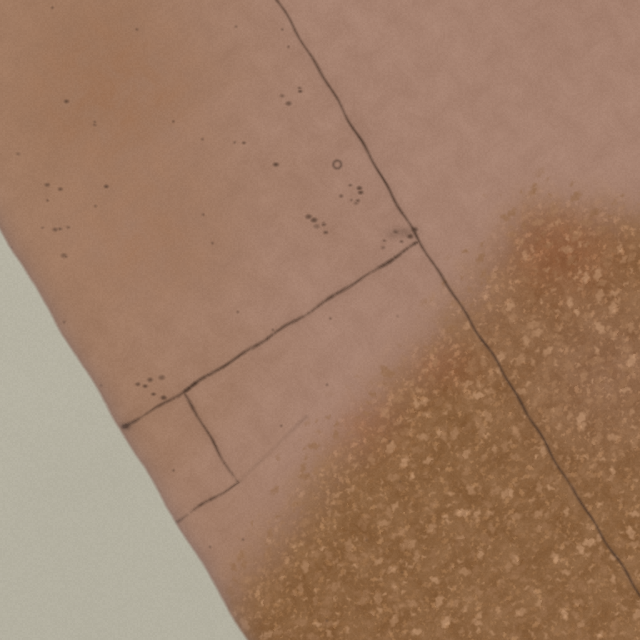
Reproduce this texture procedurally as a Shadertoy shader.

```glsl
// A worn floor tile with scored joints, a pale wall at the lower left and
// a rusty patch of exposed chips at the lower right. Joints are segment
// distances, chips are stretched cellular noise, stains are layered sines.

#define CHIP_SCALE 58.0
#define CHIP_GAIN 0.60
#define JOINT_WIDTH 0.0018
#define JOINT_DARK 0.60
#define SPECK_SIZE 0.0042
#define STAIN_GAIN 0.016
#define GRAIN_GAIN 0.020
#define WALL_COLOR vec3(0.708, 0.692, 0.630)
#define PINK_COLOR vec3(0.645, 0.505, 0.435)
#define TAN_COLOR vec3(0.625, 0.480, 0.385)
#define OCHRE_COLOR vec3(0.555, 0.395, 0.250)
#define RUST_COLOR vec3(0.565, 0.365, 0.235)

float hash(vec2 p) {
    vec3 q = fract(p.xyx * 0.1031);
    q += dot(q, q.yzx + 33.33);
    return fract((q.x + q.y) * q.z);
}

vec2 hash2(vec2 p) { return vec2(hash(p), hash(p + 71.7)); }

// Warped sine octaves, roughly in -1..1
float mottle(vec2 p) {
    float sum = 0.0, amp = 0.5;
    for (int i = 0; i < 5; i++) {
        p += 0.6 * sin(p.yx * 1.3 + float(i) * 2.1);
        sum += amp * sin(p.x) * sin(p.y + 1.7);
        p = mat2(1.6, 1.2, -1.2, 1.6) * p;
        amp *= 0.62;
    }
    return sum;
}

float blob(vec2 p, float x, float y, float rx, float ry) {
    vec2 d = (p - vec2(x, y)) / vec2(rx, ry);
    return exp(-dot(d, d));
}

float segment(vec2 p, vec2 a, vec2 b) {
    vec2 ab = b - a;
    return length(p - a - ab * clamp(dot(p - a, ab) / dot(ab, ab), 0.0, 1.0));
}

// Soft filled shape from a distance
float fill(float d, float soft) { return 1.0 - smoothstep(-soft, soft, d); }

// Turned oval chips: x = coverage, y = tint
vec2 chips(vec2 p, float soft) {
    vec2 result = vec2(0.0);
    for (int k = 0; k < 9; k++) {
        vec2 id = floor(p) + vec2(k % 3 - 1, k / 3 - 1);
        vec2 d = p - id - 0.1 - 0.8 * hash2(id);
        float angle = 0.9 + 2.6 * (hash(id + 9.1) - 0.5);
        d = mat2(cos(angle), -sin(angle), sin(angle), cos(angle)) * d;
        d += 0.06 * sin(d.yx * 11.0 + id);
        float size = mix(0.12, 0.5, pow(hash(id + 3.3), 2.0));
        float cover = fill(length(d * vec2(0.8, 1.4)) - size, soft);
        if (cover > result.x) result = vec2(cover, hash(id + 5.5));
    }
    return result;
}

// Specks sprinkled around dirty spots, plus sparse strays
float specks(vec2 p, float px) {
    const vec2 spots[7] = vec2[7](vec2(0.495, 0.652), vec2(0.549, 0.697),
        vec2(0.09, 0.625), vec2(0.23, 0.395), vec2(0.625, 0.64),
        vec2(0.4, 0.81), vec2(0.09, 0.78));
    float ink = 0.0;
    for (int k = 0; k < 42; k++) {
        int s = k / 6;
        vec2 r = hash2(vec2(s * 7 + 1, k % 6 * 3 + 2)) - 0.5;
        float spread = s < 2 ? 0.032 : (s < 5 ? 0.055 : 0.17);
        float size = SPECK_SIZE * (0.25 + 0.65 * hash(r * 913.0));
        float d = length((p - spots[s] - r * spread) * vec2(0.85, 1.1)) - size;
        ink = max(ink, fill(d, 0.0017 + px) * (0.4 + 0.5 * hash(r * 377.0)));
    }
    vec2 id = floor(p * 17.0);
    float stray = length(fract(p * 17.0) - 0.2 - 0.6 * hash2(id)) / 17.0 - SPECK_SIZE * 0.4;
    float keep = step(0.8, hash(id + 4.0)) * (1.0 - smoothstep(0.5, 0.8, p.x));
    return max(ink, 0.5 * keep * fill(stray, px + 0.0012));
}

// Darkness of the scored joints, worn unevenly along their length
float joints(vec2 p, float px) {
    const vec2 path[6] = vec2[6](vec2(0.43, 1.005), vec2(0.527, 0.844),
        vec2(0.651, 0.629), vec2(0.781, 0.427), vec2(0.885, 0.251), vec2(1.01, 0.055));
    const vec2 fork = vec2(0.286, 0.388), corner = vec2(0.371, 0.245);
    float wear = 0.8 + 0.6 * mottle(p * 48.0);
    p += 0.0012 * sin(p.yx * 95.0);
    float main = 1.0;
    for (int i = 0; i < 5; i++) main = min(main, segment(p, path[i], path[i + 1]));
    float cross = min(segment(p, vec2(0.193, 0.332), fork), segment(p, fork, vec2(0.655, 0.622)));
    float side = min(segment(p, fork, corner), segment(p, corner, vec2(0.273, 0.184)));
    float faint = segment(p, corner, vec2(0.48, 0.35));
    float w = JOINT_WIDTH, e = px + 0.0014;
    float ink = max((0.5 + 0.5 * wear) * fill(main - w, e), wear * fill(cross - w * (0.7 + 0.7 * wear), e));
    ink = max(ink, 0.85 * wear * fill(side - w * 1.1, e));
    ink = max(ink, 0.2 * wear * fill(faint - e, e));
    ink += 0.2 * wear * exp(-min(main, min(cross, side)) / 0.006);
    ink += 0.6 * wear * blob(p, 0.624, 0.637, 0.02, 0.009);
    return ink + 0.9 * blob(p, 0.196, 0.333, 0.008, 0.005);
}

void mainImage(out vec4 fragColor, in vec2 fragCoord) {
    vec2 p = fragCoord / iResolution.xy;
    float px = 1.0 / iResolution.y;
    float stain = mottle(p * 9.0), fine = mottle(p * 60.0 + 5.0);

    // Bare tile: tan at the left, pink at the upper right
    vec3 color = mix(TAN_COLOR, PINK_COLOR, smoothstep(0.05, 0.6, p.x + 0.1 * stain));
    float old = blob(p, 0.17, 0.86, 0.14, 0.13) + 0.6 * blob(p, 0.22, 0.62, 0.13, 0.1);
    color = mix(color, vec3(0.59, 0.425, 0.315), old * (0.45 + 0.6 * fine));
    color += STAIN_GAIN * (0.7 * stain + 1.2 * fine);

    // Rusty patch, bounded by a diagonal and a ragged top
    float inside = min(dot(p - vec2(0.44, 0.22), vec2(0.78, -0.625)), 0.69 - p.y);
    inside += 0.02 * stain + 0.022 * fine;
    float rust = blob(p, 0.87, 0.61, 0.1, 0.08) + blob(p, 0.55, 0.35, 0.07, 0.06)
               + 0.8 * blob(p, 0.69, 0.43, 0.06, 0.04);
    float pale = blob(p, 0.95, 0.42, 0.14, 0.13) + 0.7 * blob(p, 0.76, 0.52, 0.06, 0.07);
    vec3 ground = mix(OCHRE_COLOR, RUST_COLOR, min(rust, 1.0));
    ground = mix(ground, vec3(0.60, 0.44, 0.33), 0.8 * min(pale, 1.0));
    ground += 0.045 * fine + 0.015 * stain;
    color = mix(color, ground, 0.92 * smoothstep(-0.035, 0.10, inside));

    // Two sizes of chip, thinning out towards the rim
    vec2 big = chips(p * CHIP_SCALE, 0.12 + px * CHIP_SCALE);
    vec2 tiny = chips(p * CHIP_SCALE * 1.7 + 13.0, 0.14 + px * CHIP_SCALE * 1.7);
    float mask = smoothstep(-0.03, 0.07, inside);
    float present = smoothstep(0.0, 0.05, inside + 0.06 - 0.1 * big.y);
    vec3 chipColor = mix(vec3(0.56, 0.41, 0.29), vec3(0.75, 0.59, 0.46), big.y * big.y);
    color = mix(color, chipColor, big.x * present * CHIP_GAIN);
    color += (tiny.y - 0.4) * tiny.x * mask * vec3(0.13, 0.115, 0.1);
    color *= 1.0 - 0.06 * mask * (1.0 - big.x) * (1.0 - tiny.x);

    // Dirt, a small ring and joints
    vec3 dirt = vec3(0.27, 0.2, 0.16);
    color = mix(color, dirt, 0.8 * specks(p, px));
    float ring = abs(length(p - vec2(0.527, 0.743)) - 0.006);
    color *= 1.0 - 0.32 * fill(ring - 0.0016, 0.0015 + px);
    color = mix(color, dirt, clamp(joints(p, px) * JOINT_DARK, 0.0, 0.9));

    // Shaded rim and pale wall
    float edge = (p.x - 0.602 * (0.642 - p.y)) * 0.857 + 0.0015 * sin(p.y * 43.0) + 0.001 * fine;
    color = mix(color, vec3(0.5, 0.42, 0.4), 0.6 * exp(-max(edge, 0.0) / 0.013));
    vec3 wall = WALL_COLOR + 0.006 * stain + 0.02 * (p.y - 0.3);
    color = mix(color, wall, fill(edge, 0.002 + px));

    color += GRAIN_GAIN * (hash(floor(p * 384.0)) - 0.5);
    fragColor = vec4(clamp(color, 0.0, 1.0), 1.0);
}
```
